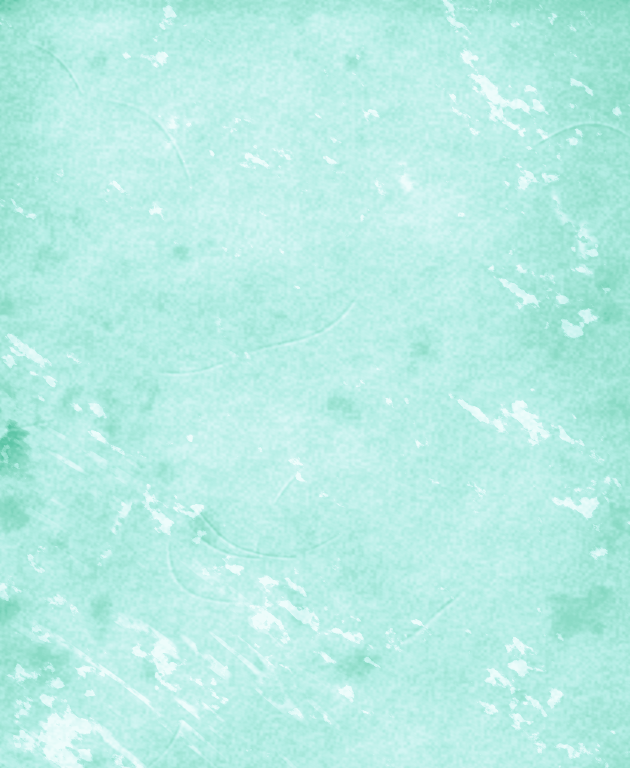
A WebGL 1 fragment shader for this texture:

```glsl
precision highp float;
uniform vec2 u_resolution;

const vec3 STAIN = vec3(0.36, 0.77, 0.65);
const vec3 DEEP = vec3(0.55, 0.86, 0.78);
const vec3 MINT = vec3(0.70, 0.93, 0.895);
const vec3 PALE = vec3(0.82, 0.96, 0.95);
const vec3 CHALK = vec3(0.93, 0.99, 0.985);

const float BASE_TONE = 0.705;
const float RELIEF = 0.42;
const float GRAIN = 0.10;
const float BLOTCH = 0.22;
const float GROOVE = 0.075;
const float GRAIN_SCALE = 250.0;
const vec2 DRAG = vec2(0.82, -0.57);      // direction of the trowel marks
const vec2 LIGHT_STEP = vec2(-0.0018, 0.0026);
const int GROOVES = 12;
const int SCUFFS = 9;

float hash(vec2 p) {
  vec3 q = fract(vec3(p.xyx) * 0.1031);
  q += dot(q, q.yzx + 33.33);
  return fract((q.x + q.y) * q.z);
}

float noise(vec2 p) {
  vec2 i = floor(p);
  vec2 f = fract(p);
  f = f * f * (3.0 - 2.0 * f);
  return mix(mix(hash(i), hash(i + vec2(1.0, 0.0)), f.x),
             mix(hash(i + vec2(0.0, 1.0)), hash(i + 1.0), f.x), f.y);
}

float fbm(vec2 p) {
  float sum = 0.0;
  float amp = 0.5;
  for (int i = 0; i < 5; i++) {
    sum += amp * noise(p);
    p = mat2(1.6, 1.2, -1.2, 1.6) * p + 17.3;
    amp *= 0.5;
  }
  return sum;
}

// Coordinates along and across the trowel marks
vec2 dragSpace(vec2 p) {
  return vec2(dot(p, DRAG), dot(p, vec2(-DRAG.y, DRAG.x))) + 5.0;
}

float plasterHeight(vec2 p) {
  return fbm(dragSpace(p) * vec2(27.0, 42.0));
}

float bump(float d, float width) {
  return exp(-d * d / (width * width));
}

// Signed distance to a circle in x, strength along its visible arc in y
vec2 arc(vec2 p, vec2 center, float radius, float angle, float span) {
  vec2 v = p - center;
  float facing = dot(normalize(v + 0.00001), vec2(cos(angle), sin(angle)));
  return vec2(length(v) - radius, smoothstep(span, mix(span, 1.0, 0.6), facing));
}

vec3 toneColor(float t) {
  vec3 c = mix(STAIN, DEEP, smoothstep(0.35, 0.55, t));
  c = mix(c, MINT, clamp((t - 0.55) / 0.15, 0.0, 1.0));
  c = mix(c, PALE, clamp((t - 0.70) / 0.12, 0.0, 1.0));
  return mix(c, CHALK, clamp((t - 0.82) / 0.13, 0.0, 1.0));
}

void main() {
  vec2 s = gl_FragCoord.xy / u_resolution;
  vec2 p = gl_FragCoord.xy / u_resolution.y;
  float aspect = u_resolution.x / u_resolution.y;
  vec2 q = dragSpace(p);
  float grit = fbm(q * vec2(48.0, 75.0) + 9.0);
  float cloud = fbm(p * 7.0 + 31.0);

  // Embossed surface, grain and blotches
  float tone = BASE_TONE;
  tone += RELIEF * (plasterHeight(p) - plasterHeight(p + LIGHT_STEP));
  tone += GRAIN * (noise(p * GRAIN_SCALE) - 0.5);
  tone += BLOTCH * (cloud - 0.48);
  tone -= 0.12 * smoothstep(0.62, 0.80, fbm(p * 15.0 + 63.0));

  // Pale centre and worn, darker borders
  float wear = 0.5 + cloud;
  tone += 0.035 * bump(length(s - vec2(0.45, 0.58)), 0.42);
  tone -= wear * 0.10 * smoothstep(0.72, 1.02, s.x) * (0.6 + 0.4 * s.y);
  tone -= wear * 0.05 * smoothstep(0.10, 0.0, s.x);
  tone -= wear * 0.08 * smoothstep(0.965, 1.0, s.y);
  tone -= 0.30 * bump(length((p - vec2(0.0, 0.43)) * vec2(1.0, 0.8)), 0.05)
        * smoothstep(0.36, 0.60, grit);

  // Long shallow grooves with a lit rim
  vec2 bent = p + 0.035 * (vec2(noise(p * 9.0), noise(p * 9.0 + 40.0)) - 0.5);
  for (int i = 0; i < GROOVES; i++) {
    float k = float(i) + 1.0;
    vec2 center = vec2(hash(vec2(k, 1.7)) * aspect, hash(vec2(k, 5.3)));
    float radius = mix(0.08, 0.36, hash(vec2(k, 8.1)));
    vec2 a = arc(bent, center, radius, 6.283 * hash(vec2(k, 3.9)), 0.78);
    float line = bump(a.x - 0.003, 0.0022) - bump(a.x, 0.0022);
    tone += GROOVE * a.y * line * smoothstep(0.25, 0.6, noise(p * 22.0 + k));
  }

  // Chipped chalk flakes, denser toward the bottom
  float patches = fbm(q * vec2(8.0, 13.0) + 70.0);
  float density = grit + 0.9 * (patches - 0.48) + 0.07 * smoothstep(0.4, 0.0, s.y);
  float chalk = smoothstep(0.76, 0.86, density);

  // Short curved scuffs
  for (int i = 0; i < SCUFFS; i++) {
    float k = float(i) + 41.0;
    vec2 center = vec2(hash(vec2(k, 2.3)) * aspect, hash(vec2(k, 6.1)));
    vec2 a = arc(bent, center, mix(0.025, 0.06, hash(vec2(k, 9.7))),
                 2.6 + 1.5 * hash(vec2(k, 4.4)), 0.60);
    chalk += a.y * bump(a.x, 0.006) * smoothstep(0.42, 0.56, grit);
  }

  // Scraped streaks at lower left
  float sweep = q.y + 0.25 * (q.x - 5.0) * (q.x - 5.0);
  float streak = noise(vec2(q.x * 13.0, sweep * 115.0));
  float scraped = bump(length((p - vec2(0.20, 0.10)) * vec2(0.8, 1.0)), 0.16)
                + 0.7 * bump(length(p - vec2(0.09, 0.41)), 0.08);
  chalk += scraped * smoothstep(0.68, 0.88, streak) * smoothstep(0.36, 0.54, grit);

  tone += 0.20 * clamp(chalk, 0.0, 1.0);
  gl_FragColor = vec4(toneColor(tone), 1.0);
}
```
